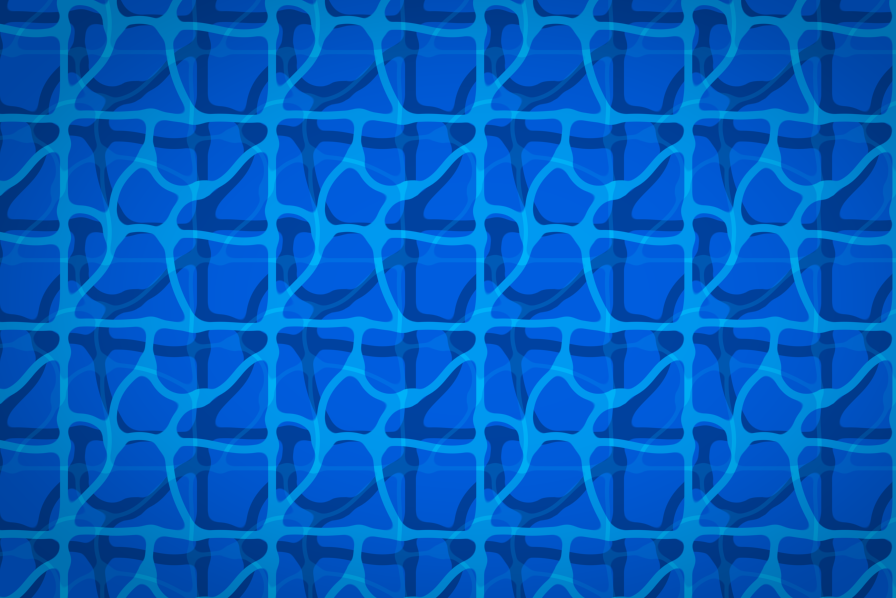
Write a WebGL 2 fragment shader that draws this texture.

```glsl
#version 300 es
precision highp float;
// Repeating pool-water caustics: bowed strands form a web in a square tile,
// and a smooth minimum of their distances rounds every corner of the web.
// The web is drawn three times: as shadow, as faint glints and as bright lines.

uniform vec2 u_resolution;
out vec4 fragColor;

const float PI = 3.14159265;
const float TILE = 0.348;                    // tile side, in canvas heights
const vec2 TILE_ORIGIN = vec2(0.107, 0.457); // one seam crossing
const float ROUNDING = 0.06;                 // corner softness, in tiles
const float LINE_HALF = 0.019;               // half widths, in tiles
const float SHADOW_HALF = 0.026;
const float GLINT_HALF = 0.010;
const float GLINT_ALPHA = 0.27;
const vec2 SHADOW_SHIFT = vec2(-0.335, 0.47);
const vec2 GLINT_SHIFT = vec2(0.31, 0.62);
const float VIGNETTE = 0.27;

const vec3 WATER = vec3(0.0, 0.365, 0.875);
const vec3 SHADOW = vec3(0.0, 0.260, 0.630);
const vec3 LIGHT = vec3(0.0, 0.600, 0.945);
const vec3 SPARKLE = vec3(0.0, 0.760, 1.0);

float smoothMin(float a, float b) {
  float h = max(ROUNDING - abs(a - b), 0.0) / ROUNDING;
  return min(a, b) - h * h * ROUNDING * 0.25;
}

// Distance to a strand from a to b, wrapped over the tile;
// bow bends it to its left, ripple adds an S-curve.
float strand(vec2 p, vec2 a, vec2 b, float bow, float ripple) {
  vec2 dir = b - a;
  float len = length(dir);
  dir /= len;
  vec2 q = p - 0.5 * (a + b);
  q -= round(q);
  float along = dot(q, dir);
  float u = clamp(along / len + 0.5, 0.0, 1.0);
  float side = dot(q, vec2(-dir.y, dir.x))
             - bow * sin(PI * u) - ripple * sin(2.0 * PI * u);
  float slope = PI / len * (bow * cos(PI * u) + 2.0 * ripple * cos(2.0 * PI * u));
  float past = along - clamp(along, -0.5 * len, 0.5 * len);
  return length(vec2(past, side * inversesqrt(1.0 + slope * slope)));
}

// Distance to the whole web
float web(vec2 p) {
  // straight upright seam and slightly wavy level seam
  vec2 seam = abs(p - round(p));
  float wave = 0.010 * sin(2.0 * PI * p.x) + 0.005 * sin(6.0 * PI * p.x);
  float level = p.y - wave;
  float d = smoothMin(seam.x, abs(level - round(level)));

  // middle row line
  vec2 westNode = vec2(0.24, 0.44), midNode = vec2(0.50, 0.43);
  d = smoothMin(d, strand(p, vec2(0.0, 0.55), westNode, 0.05, 0.0));
  d = smoothMin(d, strand(p, westNode, midNode, 0.03, 0.0));
  d = smoothMin(d, strand(p, midNode, vec2(1.0, 0.42), -0.01, 0.015));

  // lower strands
  d = smoothMin(d, strand(p, westNode, vec2(0.0, 0.03), 0.03, 0.018));
  d = smoothMin(d, strand(p, midNode, vec2(0.63, 0.0), -0.035, 0.0));

  // upper strands
  vec2 crown = vec2(0.40, 0.81), eastNode = vec2(0.66, 0.65);
  d = smoothMin(d, strand(p, westNode, crown, 0.07, 0.0));
  d = smoothMin(d, strand(p, vec2(0.42, 1.0), crown, 0.0, 0.0));
  d = smoothMin(d, strand(p, crown, eastNode, -0.07, 0.0));
  d = smoothMin(d, strand(p, eastNode, vec2(1.0, 0.87), 0.0, -0.02));
  d = smoothMin(d, strand(p, eastNode, midNode, -0.04, 0.0));
  return d;
}

float ink(float d, float halfWidth, float edge) {
  return 1.0 - smoothstep(-edge, edge, d - halfWidth);
}

void main() {
  vec2 uv = gl_FragCoord.xy / u_resolution;
  vec2 p = (gl_FragCoord.xy / u_resolution.y - TILE_ORIGIN) / TILE;
  float edge = 0.75 / (u_resolution.y * TILE);

  // three layers of the same web
  float shade = ink(web(p - SHADOW_SHIFT), SHADOW_HALF, edge);
  float glint = ink(web(GLINT_SHIFT - p.yx), GLINT_HALF, edge);
  float line = ink(web(p), LINE_HALF, edge);

  vec3 color = mix(WATER, SHADOW, shade);
  color = mix(color, LIGHT, glint * GLINT_ALPHA);
  color = mix(color, mix(LIGHT, SPARKLE, glint * 0.6), line);

  // light falls off towards the corners
  vec2 fromCenter = (uv - vec2(0.53, 0.5)) * 2.0;
  color *= 1.0 - VIGNETTE * smoothstep(0.0, 1.7, dot(fromCenter, fromCenter));
  fragColor = vec4(color, 1.0);
}
```
